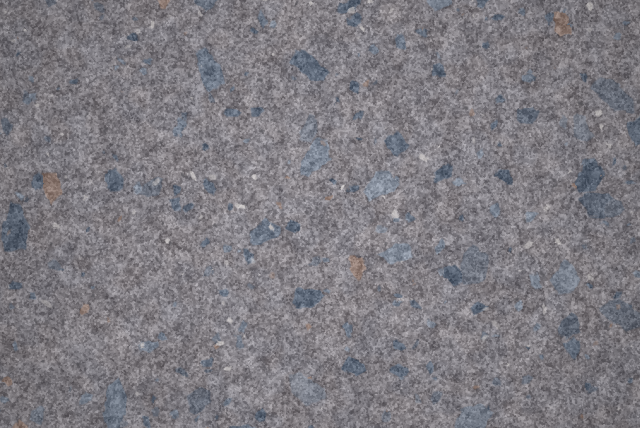
This texture is drawn by a Shadertoy shader. Its source:

```glsl
// Worn concrete: a mauve-grey cement matrix of smooth cellular grain, with
// scattered angular blue-grey stones, small pebbles, pale chips, dark pits
// and a few rusty bits, under light that falls off towards the corners.

const vec3 CEMENT     = vec3(0.506, 0.493, 0.514);
const vec3 STONE_DARK = vec3(0.345, 0.385, 0.445);
const vec3 STONE_PALE = vec3(0.520, 0.550, 0.600);
const vec3 CHIP       = vec3(0.740, 0.725, 0.725);
const vec3 RUST       = vec3(0.560, 0.485, 0.455);
const vec3 PIT        = vec3(0.330, 0.325, 0.345);

const float FINE_FREQ = 250.0;   // grains per canvas height
const float SAND_FREQ = 125.0;
const float BLOTCH_FREQ = 38.0;
const float FINE_AMP = 0.185;
const float SAND_AMP = 0.145;
const float BLOTCH_AMP = 0.095;
const float STONE_GRAIN = 0.15;
const float EDGE_SOFT = 0.0022;
const float EDGE_WOBBLE = 0.007;
const float FALLOFF = 0.23;

vec3 hash3(vec2 p) {
    vec3 q = fract(p.xyx * vec3(0.1031, 0.1030, 0.0973));
    q += dot(q, q.yxz + 33.33);
    return fract((q.xxy + q.yzz) * q.zyx);
}

// Cellular noise: each grain has a tone in -0.5..0.5, blended at its border.
float grain(vec2 p) {
    vec2 cell = floor(p);
    float sum = 0.0, weight = 0.0;
    for (int y = -1; y <= 1; y++)
    for (int x = -1; x <= 1; x++) {
        vec2 id = cell + vec2(x, y);
        vec3 h = hash3(id + 7.0);
        vec2 d = id + h.xy - p;
        float w = exp(-7.5 * dot(d, d));
        sum += w * (h.z - 0.5);
        weight += w;
    }
    return sum / weight;
}

// Signed distance to a rotated, stretched, six-sided stone.
float stoneDistance(vec2 p, float radius, vec3 h) {
    float turn = 6.2832 * h.x;
    p = mat2(cos(turn), -sin(turn), sin(turn), cos(turn)) * p;
    p.x /= 1.0 + 0.8 * h.y;
    float d = -1.0;
    for (int i = 0; i < 6; i++) {
        float k = float(i);
        float a = 1.0472 * (k + 0.6 * fract(h.z * 7.3 + k * 0.618));
        float reach = radius * (0.65 + 0.45 * fract(h.y * 5.7 + k * 0.381));
        d = max(d, dot(p, vec2(cos(a), sin(a))) - reach);
    }
    return d;
}

// Nearest stone on a jittered grid: x = distance, yz = its random values.
vec3 scatter(vec2 p, float pitch, float share, vec2 radii, float seed) {
    vec2 cell = floor(p / pitch);
    vec3 best = vec3(1.0, 0.0, 0.0);
    for (int y = -1; y <= 1; y++)
    for (int x = -1; x <= 1; x++) {
        vec2 id = cell + vec2(x, y);
        vec3 place = hash3(id + seed);
        vec3 shape = hash3(id + seed + 51.7);
        if (place.z > share) continue;
        vec2 centre = (id + 0.1 + 0.8 * place.xy) * pitch;
        float radius = mix(radii.x, radii.y, shape.z * shape.z);
        float d = stoneDistance(p - centre, radius, shape);
        if (d < best.x) best = vec3(d, fract(shape.xy * 13.7 + place.yx));
    }
    return best;
}

float cover(float d) {
    return 1.0 - smoothstep(-EDGE_SOFT, EDGE_SOFT, d);
}

void mainImage(out vec4 fragColor, in vec2 fragCoord) {
    vec2 p = fragCoord / iResolution.y;
    vec2 middle = 0.5 * vec2(iResolution.x / iResolution.y, 1.0);

    // Grain layers, and a warp that roughens stone outlines
    float fine = grain(p * FINE_FREQ);
    float sand = grain(p * SAND_FREQ + 31.0);
    float blotch = grain(p * BLOTCH_FREQ + 73.0);
    vec2 rough = p + EDGE_WOBBLE * vec2(grain(p * 75.0 + 11.0), grain(p * 75.0 + 157.0));

    // Cement with a slight warm and cool drift
    vec3 colour = CEMENT + vec3(0.012, 0.0, -0.012) * grain(p * 24.0 + 5.0);
    colour += FINE_AMP * fine + SAND_AMP * sand + BLOTCH_AMP * blotch;

    // Dark pits in the cement
    vec3 pit = scatter(rough, 0.026, 0.20, vec2(0.0014, 0.0042), 419.0);
    colour = mix(colour, PIT, cover(pit.x) * 0.75);

    // Large stones and pebbles, some half buried, with a thin dark rim
    vec3 stone = scatter(rough, 0.108, 0.60, vec2(0.011, 0.036), 19.0);
    vec3 pebble = scatter(rough, 0.050, 0.27, vec2(0.004, 0.012), 203.0);
    if (pebble.x < stone.x) stone = pebble;
    vec3 tint = mix(STONE_DARK, STONE_PALE, stone.y * stone.y);
    tint = mix(tint, RUST, step(0.95, stone.z));
    tint += STONE_GRAIN * (grain(p * 90.0 + 41.0) + fine);
    float buried = mix(0.6, 1.0, smoothstep(0.0, 0.5, stone.z));
    colour -= 0.03 * buried * (1.0 - smoothstep(0.0, 0.005, abs(stone.x)));
    colour = mix(colour, tint, cover(stone.x) * buried);

    // Pale chips and rusty bits
    vec3 chip = scatter(rough, 0.034, 0.11, vec2(0.0018, 0.0080), 311.0);
    vec3 chipTint = mix(CHIP, RUST, step(0.80, chip.y)) + 0.12 * fine;
    colour = mix(colour, chipTint, cover(chip.x) * mix(0.5, 1.0, chip.z));

    // Light falloff
    vec2 offset = p - middle;
    colour *= 1.055 - FALLOFF * dot(offset, offset);
    fragColor = vec4(clamp(colour, 0.0, 1.0), 1.0);
}
```
